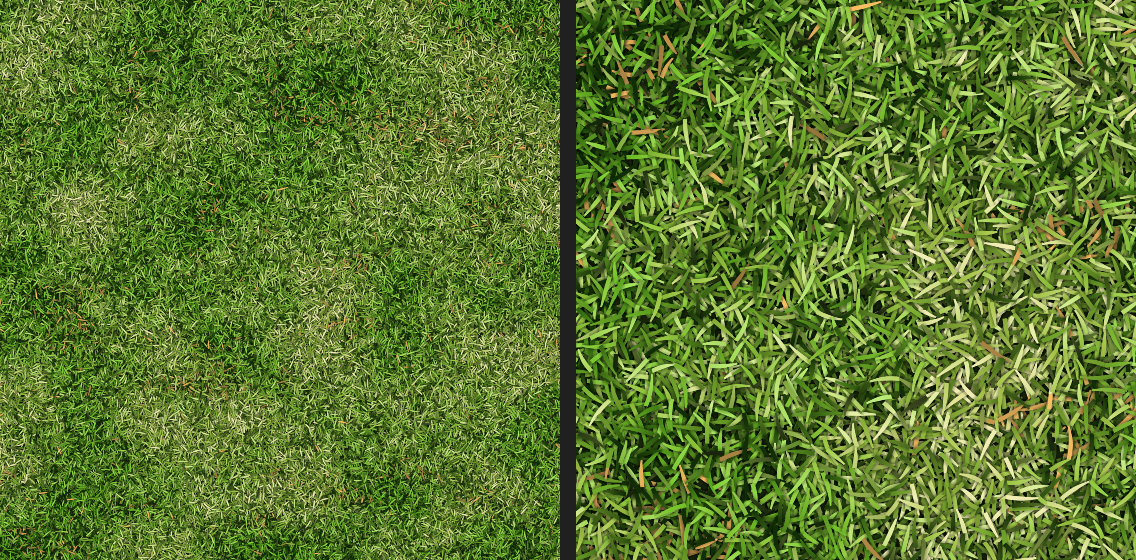
Left: the whole. Right: its middle third, enlarged.
A Shadertoy shader for this texture:

```glsl
// Dense meadow turf seen from above: many layers of short, bent grass blades
// scattered on jittered grids, each casting a thin shadow on those beneath.
// Broad noise varies the turf between lush, pale and thin, straw-flecked areas.

#define LAYERS 12
#define CELL 0.0125
#define HALF_LENGTH 0.0105
#define HALF_WIDTH 0.0013
#define SHADOW 0.25
#define PATCH_TONE 0.50
#define PATCH_SCALE 7.0
#define STRAW_CHANCE 0.10

const vec3 SOIL  = vec3(0.09, 0.14, 0.04);
const vec3 DEEP  = vec3(0.08, 0.18, 0.03);
const vec3 GREEN = vec3(0.40, 0.58, 0.15);
const vec3 LIGHT = vec3(0.61, 0.78, 0.27);
const vec3 PALE  = vec3(0.86, 0.93, 0.62);
const vec3 STRAW = vec3(0.86, 0.66, 0.34);

// Integer hash: three random values in 0..1
vec3 hash3(ivec3 cell) {
    uvec3 v = uvec3(cell) * 1664525u + 1013904223u;
    v.x += v.y * v.z; v.y += v.z * v.x; v.z += v.x * v.y;
    v ^= v >> 16u;
    v.x += v.y * v.z; v.y += v.z * v.x; v.z += v.x * v.y;
    return vec3(v >> 8u) / 16777216.0;
}

float valueNoise(vec2 p, int seed) {
    ivec2 i = ivec2(floor(p));
    vec2 f = fract(p);
    f = f * f * (3.0 - 2.0 * f);
    float a = hash3(ivec3(i, seed)).x;
    float b = hash3(ivec3(i + ivec2(1, 0), seed)).x;
    float c = hash3(ivec3(i + ivec2(0, 1), seed)).x;
    float d = hash3(ivec3(i + ivec2(1, 1), seed)).x;
    return mix(mix(a, b, f.x), mix(c, d, f.x), f.y);
}

float fbm(vec2 p, int seed) {
    float sum = 0.0, amp = 0.5;
    for (int k = 0; k < 4; k++) {
        sum += amp * valueNoise(p, seed + k);
        p = mat2(1.6, 1.2, -1.2, 1.6) * p + 3.7;
        amp *= 0.5;
    }
    return sum / 0.9375;
}

// Dark to pale ramp of grass colours
vec3 grassRamp(float tone) {
    float t = clamp(tone, 0.0, 1.0) * 3.0;
    vec3 c = mix(DEEP, GREEN, clamp(t, 0.0, 1.0));
    c = mix(c, LIGHT, clamp(t - 1.0, 0.0, 1.0));
    return mix(c, PALE, clamp(t - 2.0, 0.0, 1.0));
}

vec3 bladeColor(vec3 rnd, float along, float turf, float thin) {
    float tone = rnd.x + PATCH_TONE * (turf - 0.5) - 0.12 * thin + 0.08 * along;
    vec3 c = grassRamp(tone);
    // Lush areas are saturated green, pale areas slightly yellow
    float lush = clamp(0.5 + 2.2 * (0.5 - turf) + 0.9 * (rnd.y - 0.5), 0.0, 1.0);
    c *= mix(vec3(1.09, 1.0, 1.12), vec3(0.76, 1.0, 0.62), lush);
    // A few dull, drying blades
    float dull = smoothstep(0.80, 0.95, rnd.y);
    c = mix(c, vec3(dot(c, vec3(0.4, 0.5, 0.1))) * vec3(1.05, 1.0, 0.65), 0.6 * dull);
    float isStraw = step(1.0 - STRAW_CHANCE * (0.05 + thin), rnd.z);
    return mix(c, STRAW * (0.65 + 0.5 * rnd.x), isStraw);
}

void mainImage(out vec4 fragColor, in vec2 fragCoord) {
    vec2 uv = fragCoord / iResolution.y;
    float px = 1.0 / iResolution.y;

    // Broad condition of the turf
    float turf = fbm(uv * PATCH_SCALE * vec2(1.0, 1.15), 101);
    float thin = smoothstep(0.58, 0.74, fbm(uv * vec2(8.0, 19.0), 211));

    vec3 col = SOIL;
    for (int layer = 0; layer < LAYERS; layer++) {
        // Each layer has its own grid angle and offset
        float turn = 0.7 * float(layer);
        mat2 gridTurn = mat2(cos(turn), sin(turn), -sin(turn), cos(turn));
        vec2 g = gridTurn * uv / CELL + 0.618 * float(layer);
        ivec2 home = ivec2(floor(g));
        for (int k = 0; k < 9; k++) {
            ivec3 id = ivec3(home + ivec2(k % 3, k / 3) - 1, layer);
            vec3 place = hash3(id);
            vec2 p = (g - vec2(id.xy) - place.xy) * CELL;
            if (dot(p, p) > CELL * CELL) continue;

            // Blade frame: directions lean slightly towards the vertical
            p = p * gridTurn;
            float angle = 6.2831853 * place.z;
            vec2 dir = normalize(vec2(0.8 * cos(angle), sin(angle)));
            vec3 rnd = hash3(id + ivec3(0, 0, 37));
            float reach = HALF_LENGTH * (0.6 + 0.4 * fract(rnd.z * 17.0));
            float along = dot(p, dir) / reach;
            float bend = 0.28 * (fract(rnd.y * 13.0) - 0.5);
            float across = abs(dot(p, vec2(-dir.y, dir.x)) + bend * reach * (along * along - 0.3));

            // Tapered blade over its soft shadow
            float width = HALF_WIDTH * (1.0 - 0.55 * smoothstep(-0.2, 1.0, along));
            float ends = 1.0 - smoothstep(1.0 - px / reach, 1.0, abs(along));
            float shade = ends * (1.0 - smoothstep(width, width + 1.8 * HALF_WIDTH, across));
            float blade = ends * (1.0 - smoothstep(width - 0.5 * px, width + 0.5 * px, across));
            col *= 1.0 - SHADOW * shade;
            col = mix(col, bladeColor(rnd, along, turf, thin), blade);
        }
    }
    fragColor = vec4(col, 1.0);
}
```
